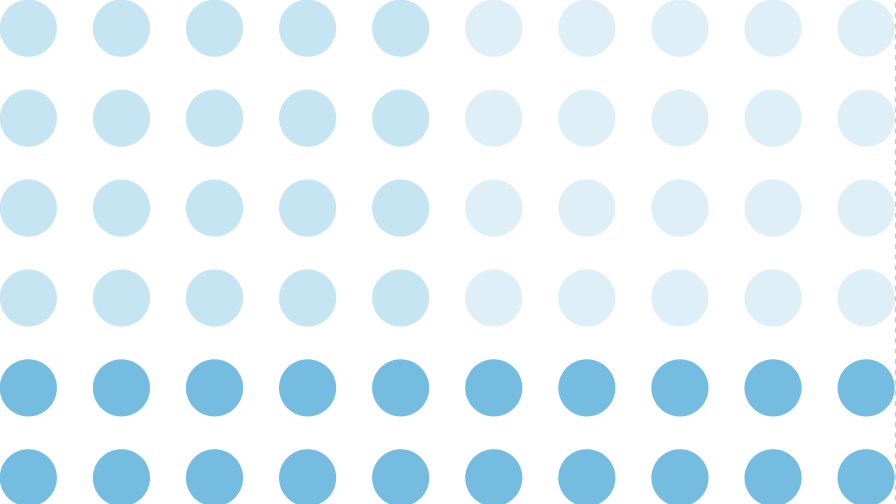
Give the GLSL for this pattern, as a Shadertoy shader.

```glsl
const vec2 GRID_COUNT = vec2(10.0, 6.0);
const vec2 SPACING = vec2(0.1847, 0.1784);
const vec2 FIRST_CENTER = vec2(0.0562, 0.0560);
const float DOT_RADIUS = 0.0567;

const vec3 PAPER = vec3(1.0);
const vec3 PALE_BLUE = vec3(0.870, 0.938, 0.973);
const vec3 LIGHT_BLUE = vec3(0.774, 0.898, 0.949);
const vec3 DEEP_BLUE = vec3(0.455, 0.741, 0.878);
const vec3 DASH_GRAY = vec3(0.78);

// Antialiased coverage of a signed distance
float coverage(float dist, float pixel) {
    return clamp(0.5 - dist / pixel, 0.0, 1.0);
}

// Nearest grid cell, counted from the top left
vec2 nearestCell(vec2 p, vec2 first, vec2 spacing, vec2 count) {
    return clamp(round((p - first) / spacing), vec2(0.0), count - 1.0);
}

float circleDistance(vec2 p, vec2 center, float radius) {
    return length(p - center) - radius;
}

// Two deep rows below, two paler blocks above
vec3 dotColor(vec2 cell) {
    vec3 upper = cell.x < 5.0 ? LIGHT_BLUE : PALE_BLUE;
    return cell.y < 4.0 ? upper : DEEP_BLUE;
}

// Vertical dashed line
float dashedLine(vec2 p, float x, float halfWidth, float period, float halfDash, float pixel) {
    float along = abs(mod(p.y, period) - 0.5 * period) - halfDash;
    float across = abs(p.x - x) - halfWidth;
    return coverage(across, pixel) * coverage(along, pixel);
}

void mainImage(out vec4 fragColor, in vec2 fragCoord) {
    float pixel = 1.0 / iResolution.y;
    vec2 p = vec2(fragCoord.x, iResolution.y - fragCoord.y) * pixel;
    float rightEdge = iResolution.x * pixel;

    // Dot grid
    vec2 cell = nearestCell(p, FIRST_CENTER, SPACING, GRID_COUNT);
    vec2 center = FIRST_CENTER + cell * SPACING;
    float dotMask = coverage(circleDistance(p, center, DOT_RADIUS), pixel);
    vec3 color = mix(PAPER, dotColor(cell), dotMask);

    // Faint dashes along the right border
    float dashes = dashedLine(p, rightEdge - 0.0012, 0.0011, 0.0208, 0.0050, pixel);
    color = mix(color, DASH_GRAY, dashes);

    fragColor = vec4(color, 1.0);
}
```
